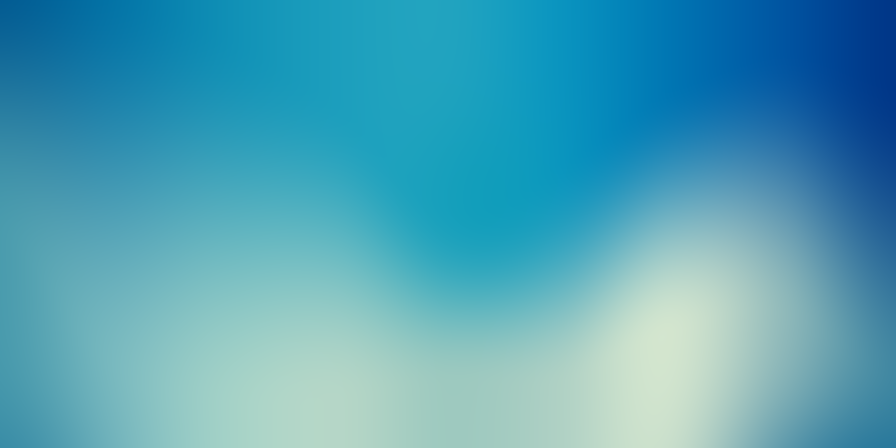
A Shadertoy shader for this background:

```glsl
// Soft blurred seascape gradient: blue sky melting into pale, uneven haze.

// Colour and horizon stops, evenly spaced from the left edge to the right.
const int STOPS = 9;
const vec3 SKY[STOPS] = vec3[](
    vec3(0.00, 0.35, 0.57), vec3(0.01, 0.45, 0.65), vec3(0.06, 0.56, 0.71),
    vec3(0.11, 0.62, 0.74), vec3(0.13, 0.64, 0.75), vec3(0.04, 0.58, 0.75),
    vec3(0.00, 0.46, 0.70), vec3(0.00, 0.33, 0.63), vec3(0.00, 0.21, 0.53));
const vec3 HAZE[STOPS] = vec3[](
    vec3(0.29, 0.61, 0.68), vec3(0.48, 0.73, 0.75), vec3(0.64, 0.82, 0.78),
    vec3(0.71, 0.84, 0.78), vec3(0.62, 0.79, 0.75), vec3(0.69, 0.82, 0.77),
    vec3(0.83, 0.90, 0.81), vec3(0.57, 0.73, 0.73), vec3(0.28, 0.55, 0.64));
// Height of the haze edge and half the width of its fade.
const vec2 HORIZON[STOPS] = vec2[](
    vec2(0.77, 0.30), vec2(0.60, 0.44), vec2(0.51, 0.42),
    vec2(0.44, 0.34), vec2(0.34, 0.20), vec2(0.39, 0.25),
    vec2(0.53, 0.28), vec2(0.59, 0.30), vec2(0.47, 0.36));

// Soft pools of colour laid over the gradient.
const vec3 LAGOON = vec3(0.04, 0.61, 0.72);
const vec3 DEEP_WATER = vec3(0.08, 0.42, 0.59);
const float LAGOON_STRENGTH = 0.6;
const float RIGHT_SHADE = 0.8;
const float LEFT_SHADE = 0.4;

// Catmull-Rom weights of the four stops around a fraction f.
vec4 splineWeights(float f) {
    float f2 = f * f;
    float f3 = f2 * f;
    return 0.5 * vec4(-f + 2.0 * f2 - f3,
                      2.0 - 5.0 * f2 + 3.0 * f3,
                      f + 4.0 * f2 - 3.0 * f3,
                      f3 - f2);
}

// Elliptical falloff, one at the centre.
float pool(vec2 p, vec2 centre, vec2 radii) {
    vec2 d = (p - centre) / radii;
    return exp(-dot(d, d));
}

void mainImage(out vec4 fragColor, in vec2 fragCoord) {
    vec2 uv = fragCoord / iResolution.xy;

    // Blend the stops across the canvas
    float along = uv.x * float(STOPS - 1);
    int first = min(int(along), STOPS - 2);
    vec4 weights = splineWeights(along - float(first));
    vec3 sky = vec3(0.0);
    vec3 haze = vec3(0.0);
    vec2 horizon = vec2(0.0);
    for (int i = 0; i < 4; i++) {
        int stop = clamp(first + i - 1, 0, STOPS - 1);
        sky += weights[i] * SKY[stop];
        haze += weights[i] * HAZE[stop];
        horizon += weights[i] * HORIZON[stop];
    }

    // Fade from haze below to sky above
    float skyAmount = smoothstep(horizon.x - horizon.y, horizon.x + horizon.y, uv.y);
    vec3 colour = mix(haze, sky, skyAmount);

    // Bright valley and dim lower corners
    float lagoon = pool(uv, vec2(0.54, 0.56), vec2(0.09, 0.20));
    float rightShade = pool(uv, vec2(0.975, -0.10), vec2(0.15, 0.20));
    float leftShade = pool(uv, vec2(0.0, -0.10), vec2(0.12, 0.20));
    colour = mix(colour, LAGOON, LAGOON_STRENGTH * lagoon);
    colour = mix(colour, DEEP_WATER, RIGHT_SHADE * rightShade);
    colour = mix(colour, DEEP_WATER, LEFT_SHADE * leftShade);

    fragColor = vec4(clamp(colour, 0.0, 1.0), 1.0);
}
```
